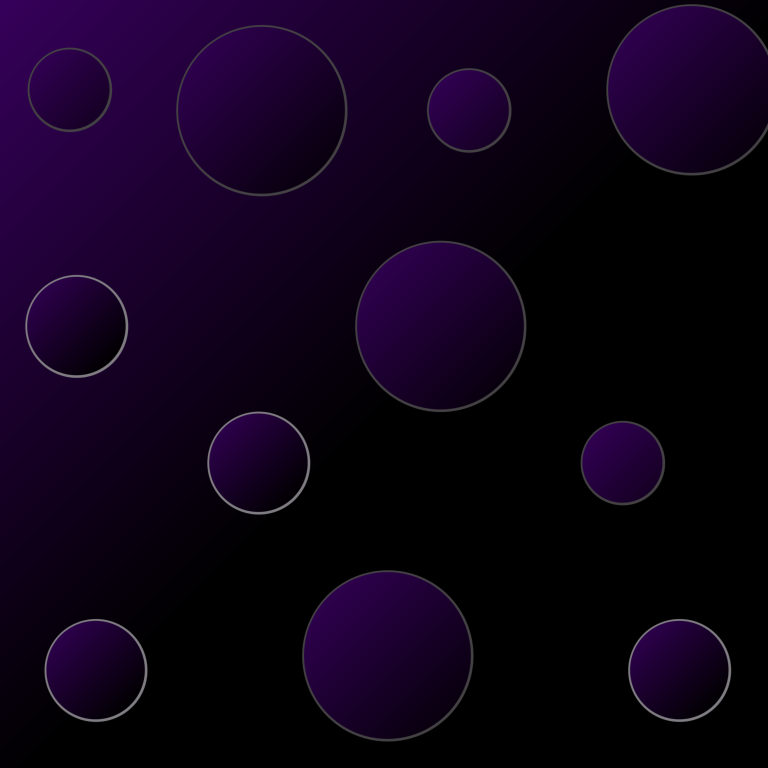
Reproduce this background procedurally as a three.js fragment shader.

```glsl
varying vec2 vUv;

const vec3 PURPLE = vec3(0.21, 0.0, 0.355);

// Coverage of a disc with a softened edge.
float disc(vec2 p, float radius) {
  return 1.0 - smoothstep(-0.001, 0.001, length(p) - radius);
}

// Purple at the upper left, black once t reaches reach.
vec3 fadeToBlack(float t, float reach) {
  return PURPLE * clamp(1.0 - t / reach, 0.0, 1.0);
}

// Rows run from the bottom: a wide trio, a zigzag, a shallow arc.
vec2 bubbleCenter(float row, float col) {
  float odd = mod(col, 2.0);
  if (row < 0.5) return vec2(0.125 + 0.38 * col, 0.127 + 0.019 * odd);
  if (row < 1.5) return vec2(0.1 + 0.237 * col, 0.575 - 0.178 * odd);
  return vec2(0.091 + 0.24 * col + 0.01 * col * col, 0.865 + 0.018 * cos(2.1 * col));
}

// 0 = small, 1 = large, 2 = medium with a bright rim.
float bubbleKind(float row, float col) {
  float odd = mod(col, 2.0);
  if (row < 0.5) return 2.0 - odd;
  if (row < 1.5) return min(2.0, 3.0 - col);
  return odd;
}

vec3 drawBubble(vec3 under, vec2 p, float kind) {
  bool large = kind > 0.5 && kind < 1.5;
  bool medium = kind > 1.5;
  float radius = large ? 0.1115 : medium ? 0.067 : 0.055;
  float reach = large ? 1.0 : medium ? 0.85 : 1.4;
  vec3 rim = medium ? vec3(0.5, 0.49, 0.51) : vec3(0.265, 0.255, 0.265);

  float t = 0.5 + (p.x - p.y) / (4.0 * radius);
  vec3 color = mix(under, rim, disc(p, radius));
  // The shifted inside makes the rim heavier at the lower right.
  float inside = disc(p + vec2(0.0005, -0.0005), radius - 0.0029);
  return mix(color, fadeToBlack(t, reach), inside);
}

void main() {
  // Diagonal backdrop
  vec3 color = fadeToBlack(0.5 * (vUv.x + 1.0 - vUv.y), 0.52);

  // Scattered bubbles
  for (int i = 0; i < 3; i++) {
    for (int j = 0; j < 4; j++) {
      if (i == 0 && j == 3) continue;
      float row = float(i);
      float col = float(j);
      color = drawBubble(color, vUv - bubbleCenter(row, col), bubbleKind(row, col));
    }
  }

  gl_FragColor = vec4(color, 1.0);
}
```
